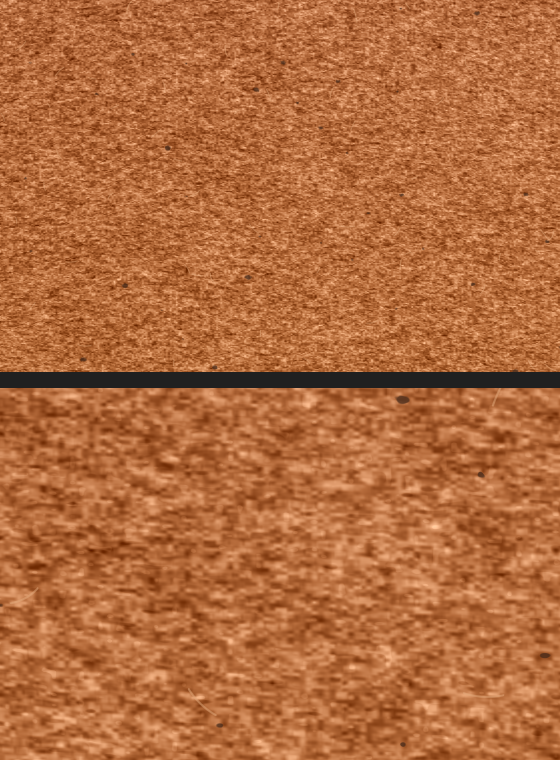
Top: the whole. Bottom: its middle third, enlarged.
This texture is drawn by a Shadertoy shader. Its source:

```glsl
// Coarse rust-brown woven cloth with short horizontal stitches, dark specks and loose fibres.
#define DARK_THREAD vec3(0.545, 0.265, 0.095)
#define MID_THREAD vec3(0.718, 0.424, 0.234)
#define LIGHT_THREAD vec3(0.870, 0.600, 0.415)
#define SPECK_COLOUR vec3(0.27, 0.16, 0.10)
#define FIBRE_COLOUR vec3(0.90, 0.68, 0.50)
#define STITCH_SCALE vec2(72.0, 165.0)
#define FINE_SCALE vec2(185.0, 310.0)
#define CONTRAST 1.0
#define SPECK_GRID 9.0
#define FIBRE_GRID 11.0

float hash(vec2 p) {
    vec3 q = fract(vec3(p.xyx) * 0.1031);
    q += dot(q, q.yzx + 33.33);
    return fract((q.x + q.y) * q.z);
}

// Smooth value noise, centred on zero with roughly unit deviation.
float noise(vec2 p) {
    vec2 cell = floor(p), f = fract(p);
    f = f * f * (3.0 - 2.0 * f);
    float low = mix(hash(cell), hash(cell + vec2(1, 0)), f.x);
    float high = mix(hash(cell + vec2(0, 1)), hash(cell + vec2(1, 1)), f.x);
    return (mix(low, high, f.y) - 0.5) * 4.6;
}

// Staggered rows of rounded stitches, each with its own shade.
float stitches(vec2 p) {
    float row = floor(p.y);
    p.x += 7.0 * hash(vec2(row, 3.7));
    vec2 f = fract(p) - 0.5;
    float shade = hash(vec2(floor(p.x), row) + 51.0) - 0.5;
    float body = (1.0 - 4.0 * f.y * f.y) * (1.0 - smoothstep(0.3, 0.5, abs(f.x)));
    return (2.6 * shade + 0.6) * body - 0.25;
}

// Coverage of scattered dark specks.
float specks(vec2 p, float pixel) {
    float cover = 0.0;
    vec2 home = floor(p * SPECK_GRID);
    for (int j = -1; j <= 1; j++)
    for (int i = -1; i <= 1; i++) {
        vec2 cell = home + vec2(i, j);
        vec2 centre = (cell + vec2(hash(cell + 11.0), hash(cell + 23.0))) / SPECK_GRID;
        vec2 d = (p - centre) * vec2(0.8, 1.15);
        float radius = mix(0.002, 0.007, pow(hash(cell + 37.0), 2.0));
        float edge = length(d) + 0.0007 * noise(p * 220.0) - radius;
        float blot = 1.0 - smoothstep(-pixel, pixel, edge);
        cover = max(cover, blot * step(hash(cell + 43.0), 0.28));
    }
    return cover;
}

// Coverage of short, slightly curved loose fibres.
float fibres(vec2 p, float pixel) {
    float cover = 0.0;
    vec2 home = floor(p * FIBRE_GRID);
    for (int j = -1; j <= 1; j++)
    for (int i = -1; i <= 1; i++) {
        vec2 cell = home + vec2(i, j) + 90.0;
        vec2 centre = (cell - 90.0 + vec2(hash(cell), hash(cell + 7.0))) / FIBRE_GRID;
        float angle = 3.14159 * hash(cell + 19.0);
        vec2 along = vec2(cos(angle), sin(angle));
        vec2 d = p - centre;
        d = vec2(dot(d, along), dot(d, vec2(-along.y, along.x)));
        d.y += (hash(cell + 29.0) - 0.5) * 45.0 * d.x * d.x;
        float reach = mix(0.005, 0.018, hash(cell + 31.0));
        float edge = length(vec2(max(abs(d.x) - reach, 0.0), d.y)) - 0.0007;
        float strand = 1.0 - smoothstep(-0.5 * pixel, pixel, edge);
        cover = max(cover, strand * step(hash(cell + 47.0), 0.3));
    }
    return cover;
}

void mainImage(out vec4 fragColor, in vec2 fragCoord) {
    float pixel = 1.0 / iResolution.y;
    vec2 p = fragCoord * pixel;
    vec2 uv = fragCoord / iResolution.xy;

    // Rows sag gently and tilt toward the right.
    vec2 q = p;
    q.y += 0.05 * p.x * uv.x + 0.004 * noise(p * 3.0) + 0.0006 * noise(p * 45.0);

    // Weave shading from coarse dashes down to single threads.
    float tone = 0.56 * noise(q * STITCH_SCALE);
    tone += 0.60 * noise(q * FINE_SCALE + 40.0);
    tone += 0.42 * stitches(q * vec2(78.0, 135.0));
    tone += 0.20 * noise(vec2(q.x + 0.6 * q.y, q.y) * vec2(32.0, 75.0) + 17.0);

    // Broad wear and uneven light.
    tone += 0.10 * noise(p * vec2(5.0, 9.0) + 5.0) + 0.30 * (uv.x - 0.5);

    // Sparse deep gaps and glinting threads.
    tone -= 1.0 * smoothstep(1.2, 2.0, noise(q * vec2(60.0, 150.0) + 130.0));
    tone += 0.9 * smoothstep(1.2, 2.0, noise(q * vec2(120.0, 190.0) + 210.0));
    tone *= CONTRAST / 1.8;

    vec3 colour = MID_THREAD;
    colour += max(tone, 0.0) * (LIGHT_THREAD - MID_THREAD);
    colour += min(tone, 0.0) * (MID_THREAD - DARK_THREAD);
    colour.b += 0.02 * (uv.y - 0.5);

    // Debris on the surface.
    colour = mix(colour, FIBRE_COLOUR, 0.5 * fibres(p, pixel));
    colour = mix(colour, SPECK_COLOUR, 0.75 * specks(p, pixel));
    fragColor = vec4(clamp(colour, 0.0, 1.0), 1.0);
}
```
